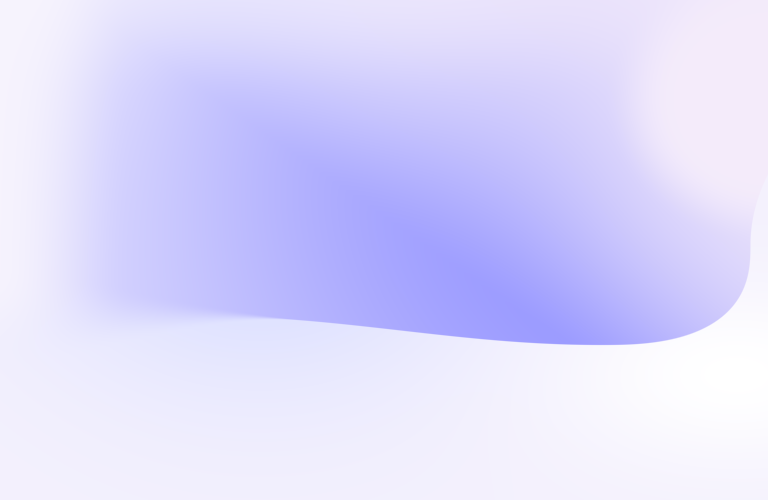
Give the GLSL for this background, as a WebGL 2 fragment shader.

```glsl
#version 300 es
precision highp float;
// A soft periwinkle wave with a crisp lower edge, floating over a pale lilac and white ground.

#define RIDGE_TIP vec2(1.12, 0.32)
#define RIDGE_DIR vec2(-0.82, 0.572)
#define CORNER vec2(1.2, 0.51)
#define CORNER_SIZE vec2(0.298, 0.2)
#define CORNER_POWER 2.6
#define EDGE_BLUR 0.09
#define DEEP vec3(0.60, 0.60, 1.0)
#define LILAC vec3(0.964, 0.952, 0.992)
#define ROSE vec3(0.955, 0.922, 0.982)
#define SKY vec3(0.875, 0.887, 1.0)

uniform vec2 u_resolution;
out vec4 fragColor;

// Bell-shaped falloff around zero
float bell(float x) {
    return exp(-x * x);
}

// Height of the gently sloping lower edge
float waveHeight(float x) {
    float phase = clamp((CORNER.x - x) / 0.8, 0.0, 1.0);
    return 0.339 - 0.029 * cos(3.14159265 * phase);
}

// Signed distance to the wave, approximately; positive inside
float waveDistance(vec2 p) {
    if (p.x < CORNER.x) return p.y - waveHeight(p.x);
    float rise = max(p.y - CORNER.y, 0.0);
    vec2 size = CORNER_SIZE + vec2(1.75 * rise * rise, 0.0);
    vec2 q = vec2(p.x - CORNER.x, max(CORNER.y - p.y, 0.0)) / size;
    float r = pow(pow(q.x, CORNER_POWER) + pow(q.y, CORNER_POWER), 1.0 / CORNER_POWER);
    return (1.0 - r) * mix(size.y, size.x, smoothstep(0.5, 1.0, q.x));
}

// Colour strength along and across the diagonal ridge
float ridgeDepth(vec2 p) {
    vec2 d = p - RIDGE_TIP;
    float along = dot(d, RIDGE_DIR);
    float across = dot(d, vec2(RIDGE_DIR.y, -RIDGE_DIR.x));
    float peak = max(0.97 - 0.625 * along * along, 0.0);
    float width = across > 0.0 ? 0.26 + 0.12 * bell((along - 0.3) / 0.26) : 0.84;
    return peak * exp(-pow(abs(across) / width, 1.3));
}

// Wave body, fading to the left, to the top and into the rosy patch
vec3 waveColor(vec2 p) {
    float depth = ridgeDepth(p);
    depth *= smoothstep(-0.02, 0.26, p.x);
    depth *= mix(1.0, 0.75, smoothstep(0.8, 1.0, p.y));
    float patchRadius = length((p - vec2(1.54, 0.8)) / vec2(0.24, 0.21));
    depth *= smoothstep(0.8, 1.4, patchRadius);
    vec3 pale = mix(LILAC, ROSE, smoothstep(0.3, 1.3, p.x));
    return mix(pale, DEEP, depth);
}

// Ground with a blue glow under the wave and a white one at the right
vec3 groundColor(vec2 p) {
    float below = max(0.37 - p.y, 0.0);
    float blue = bell((p.x - 0.52) / 0.44) * exp(-pow(below / 0.2, 1.3));
    float white = bell(length((p - vec2(1.47, 0.25)) / vec2(0.34, 0.18)));
    vec3 color = mix(LILAC - vec3(0.008, 0.008, 0.0), SKY, blue);
    return mix(color, vec3(1.0), white);
}

void main() {
    vec2 p = gl_FragCoord.xy / u_resolution * vec2(1.533, 1.0);

    // The edge is crisp on the right and dissolves on the left
    float blur = EDGE_BLUR * pow(clamp((0.58 - p.x) / 0.46, 0.0, 1.0), 1.5);
    float soft = 0.8 / u_resolution.y + blur;
    float inside = smoothstep(-soft, soft, waveDistance(p));

    fragColor = vec4(mix(groundColor(p), waveColor(p), inside), 1.0);
}
```
